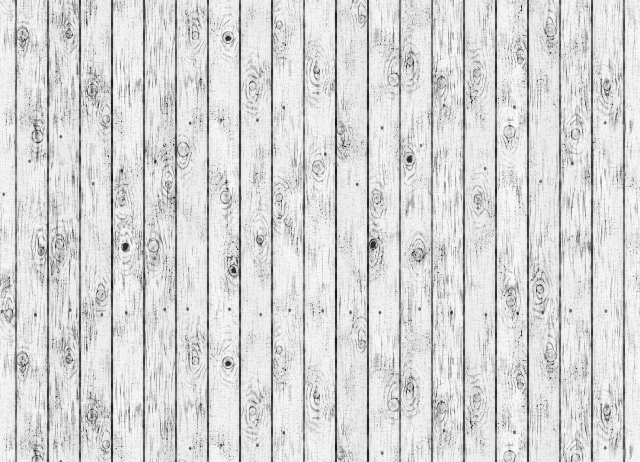
This texture is drawn by a WebGL 2 fragment shader. Its source:

```glsl
#version 300 es
precision highp float;
uniform vec2 u_resolution;
out vec4 fragColor;

const float PLANKS = 20.0;
const float PERIOD = 10.16; // vertical repeat, in plank widths

vec2 hash2(vec2 c) {
  vec3 q = fract(c.xyx * vec3(0.1031, 0.1030, 0.0973));
  q += dot(q, q.yzx + 33.33);
  return fract((q.xx + q.yz) * q.zy);
}

float corner(vec2 cell, vec2 offset, float rows) {
  cell.y = mod(cell.y, rows);
  float a = 6.2832 * hash2(cell).x;
  return dot(vec2(cos(a), sin(a)), offset);
}

// Gradient noise that wraps vertically after a whole number of rows
float noise(vec2 p, float rows) {
  vec2 i = floor(p), f = p - i;
  vec2 u = f * f * f * (f * (f * 6.0 - 15.0) + 10.0);
  vec2 e = vec2(1.0, 0.0);
  return mix(mix(corner(i, f, rows), corner(i + e, f - e, rows), u.x),
             mix(corner(i + e.yx, f - e.yx, rows), corner(i + e.xx, f - e.xx, rows), u.x), u.y);
}

// Noise over one plank: columns per plank width, rows per vertical repeat
float woodNoise(float x, float v, float id, float columns, float rows) {
  return noise(vec2((x + id * 3.0 + 5.0) * columns, v * rows), rows);
}

void main() {
  float pixel = PLANKS / u_resolution.x;
  vec2 p = vec2(gl_FragCoord.x, u_resolution.y - gl_FragCoord.y) * pixel;
  float id = mod(floor(p.x + 0.5), PLANKS);
  float x = fract(p.x + 0.5) - 0.5;
  float v = fract(p.y / PERIOD);
  vec2 plankSeed = hash2(vec2(id + 3.0, 71.0));

  float wobble = woodNoise(x, v, id, 3.0, 24.0);
  float rough = woodNoise(x, v, id, 9.0, 70.0);
  float fine = woodNoise(x, v, id, 22.0, 170.0);
  float dark = 0.0, disturbed = 0.0, grainX = x;

  // Knots with lopsided ripples around them
  for (float k = 0.0; k < 3.0; k++) {
    vec2 place = hash2(vec2(id * 7.0 + 2.0, k * 31.0 + 5.0));
    vec2 kind = hash2(vec2(id * 5.0 + 9.0, k * 17.0 + 40.0));
    float present = step(0.4, kind.x);
    float center = (k + 0.1 + 0.8 * place.y) / 3.0;
    vec2 d = vec2(x - (place.x - 0.5) * 0.7, (fract(v - center + 0.5) - 0.5) * PERIOD);
    float radius = mix(0.08, 0.18, kind.y);
    float r = length(d * vec2(1.0, 0.85)) + 0.05 * wobble;
    vec2 lean = d + vec2(0.0, (place.x - 0.5) * 0.5);
    float oval = length(lean * vec2(1.0, 0.45)) + 0.1 * wobble;
    float halo = present * exp(-oval * oval * mix(6.0, 10.0, kind.y));
    float ripple = smoothstep(0.0, 1.0, sin(oval * 66.0 + rough));
    float broken = smoothstep(-0.4, 0.35, wobble + 0.7 * rough);
    dark += halo * ripple * broken * 0.4 * step(radius, r);
    float rim = 1.0 - smoothstep(0.0, 0.035, abs(r - radius));
    float core = 1.0 - smoothstep(radius * 0.3, radius, r);
    dark += present * (rim * (0.32 + 0.4 * rough) + core * (0.12 + 0.3 * rough));
    dark += present * step(0.94, kind.x) * 0.75 * (1.0 - smoothstep(0.04, 0.12, r + 0.1 * rough));
    grainX -= d.x * halo * 0.7;
    disturbed += halo;
  }

  // Long hairline cracks along the grain
  float patches = woodNoise(x, v, id, 1.5, 6.0);
  float bent = grainX + 0.06 * woodNoise(x, v, id, 1.0, 8.0);
  float crack = 1.0 - smoothstep(0.0, 0.1, abs(woodNoise(bent, v, id, 8.0, 4.0)));
  float strand = woodNoise(bent, v, id + 20.0, 16.0, 12.0);
  float grainAmount = smoothstep(-0.3, 0.4, patches + plankSeed.x * 0.6 - 0.2);
  float skips = smoothstep(-0.35, 0.3, wobble + 0.4 * rough);
  dark += crack * grainAmount * skips * 0.32;
  dark += max(strand, 0.0) * (0.1 + 0.3 * grainAmount);

  // Worn paint: faint flakes over grey patches, a few deeper chips, saw marks
  float area = woodNoise(x, v, id + 40.0, 1.7, 10.0);
  float wear = smoothstep(-0.05, 0.6, area + 0.3 * disturbed + 0.2 * wobble);
  float flakes = fine + 0.5 * rough + 0.4 * strand;
  dark += smoothstep(0.05, 0.65, flakes) * (0.06 + 0.24 * wear);
  dark += smoothstep(0.5, 0.75, flakes) * 0.4 * wear;
  dark += 0.07 * wear + 0.05 * fine + 0.05 * woodNoise(x, v, id, 3.0, 200.0);

  // Nail heads in two rows
  for (float k = 0.0; k < 2.0; k++) {
    vec2 jitter = hash2(vec2(id + 11.0, k * 13.0 + 90.0)) - 0.5;
    float row = 0.45 + k * 0.51 + jitter.y * mix(0.3, 0.02, k);
    vec2 d = vec2(x - jitter.x * 0.4, (fract(v - row + 0.5) - 0.5) * PERIOD);
    dark += 0.55 * (1.0 - smoothstep(0.02, 0.03 + pixel, length(d * vec2(1.0, 0.75))));
  }

  // Painted boards, a few with brown stains along one edge
  float tone = 0.95 + 0.03 * (plankSeed.y - 0.5) + 0.03 * patches;
  vec3 color = vec3(tone * (1.0 - clamp(dark, 0.0, 0.82)));
  float stain = step(0.9, plankSeed.y) * smoothstep(0.1, 0.5, patches + rough * 0.4);
  color *= 1.0 - stain * (1.0 - smoothstep(0.05, 0.3, abs(x + 0.35))) * vec3(0.03, 0.05, 0.08);

  // Dark gaps of uneven width with soft board edges
  float edge = 0.5 - abs(x);
  vec2 gapSeed = hash2(vec2(mod(floor(p.x), PLANKS) + 21.0, 8.0));
  float gapNoise = noise(vec2(floor(p.x) + 0.5, v * 40.0), 40.0);
  float halfWidth = 0.017 + 0.012 * gapSeed.x + 0.014 * gapNoise;
  color *= 1.0 - 0.16 * exp(-edge * 24.0) * (1.0 + rough);
  float gap = clamp((halfWidth - edge) / pixel + 0.5, 0.0, 1.0);
  color = mix(color, vec3(0.08), gap * mix(0.75, 1.0, gapSeed.y));

  fragColor = vec4(clamp(color, 0.0, 1.0), 1.0);
}
```
